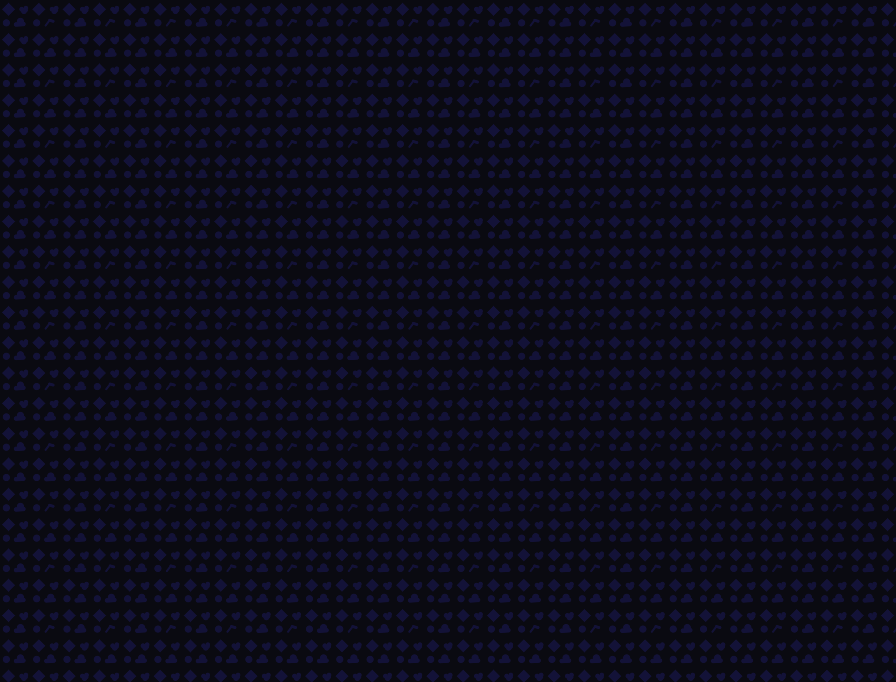
Reproduce this pattern procedurally as a WebGL 1 fragment shader.

```glsl
precision highp float;

uniform vec2 u_resolution;

float disc(vec2 p, vec2 center, float radius) {
  return length(p - center) - radius;
}

float capsule(vec2 p, vec2 a, vec2 b, float radius) {
  vec2 ab = b - a;
  float t = clamp(dot(p - a, ab) / dot(ab, ab), 0.0, 1.0);
  return length(p - a - ab * t) - radius;
}

float diamond(vec2 p, float halfDiagonal) {
  return (abs(p.x) + abs(p.y) - halfDiagonal) * 0.7071;
}

// Two uneven lobes with a notch between them, above a rounded base
float leaf(vec2 p) {
  float lobes = min(disc(p, vec2(-2.5, -0.6), 3.1), disc(p, vec2(2.8, -2.0), 3.0));
  float base = min(disc(p, vec2(0.3, 1.9), 3.7), disc(p, vec2(2.2, 0.4), 3.2));
  return min(lobes, base);
}

// Low mound with a flat foot and a raised crown
float mound(vec2 p) {
  float foot = capsule(p, vec2(-4.6, 2.5), vec2(4.8, 1.9), 2.9);
  return min(foot, disc(p, vec2(1.0, -1.5), 4.6));
}

// Thin bent twig
float twig(vec2 p) {
  float stem = capsule(p, vec2(-5.6, 3.8), vec2(-0.5, -2.9), 1.3);
  return min(stem, capsule(p, vec2(-0.5, -2.9), vec2(4.0, -1.6), 1.9));
}

void main() {
  // Square cells counted from the top left, each 39 units wide
  vec2 grid = vec2(gl_FragCoord.x, u_resolution.y - gl_FragCoord.y) / u_resolution.y * 22.5;
  vec2 cell = floor(grid);
  vec2 p = fract(grid) * 39.0;
  float pixel = 39.0 * 22.5 / u_resolution.y;

  float shape = diamond(p - vec2(11.0, 12.0), 8.4);
  shape = min(shape, leaf(p - vec2(30.5, 12.5)));
  shape = min(shape, disc(p, vec2(8.2, 29.4), 4.6));

  // A twig replaces the mound in odd columns of even rows
  vec2 parity = mod(cell, 2.0);
  bool hasTwig = parity.x > 0.5 && parity.y < 0.5;
  vec2 corner = p - vec2(25.3, 29.0);
  shape = min(shape, hasTwig ? twig(corner) : mound(corner));

  float ink = 1.0 - smoothstep(-0.5 * pixel, 0.5 * pixel, shape);
  vec3 ground = vec3(0.04, 0.04, 0.065);
  vec3 indigo = vec3(0.075, 0.07, 0.22);
  gl_FragColor = vec4(mix(ground, indigo, ink), 1.0);
}
```
